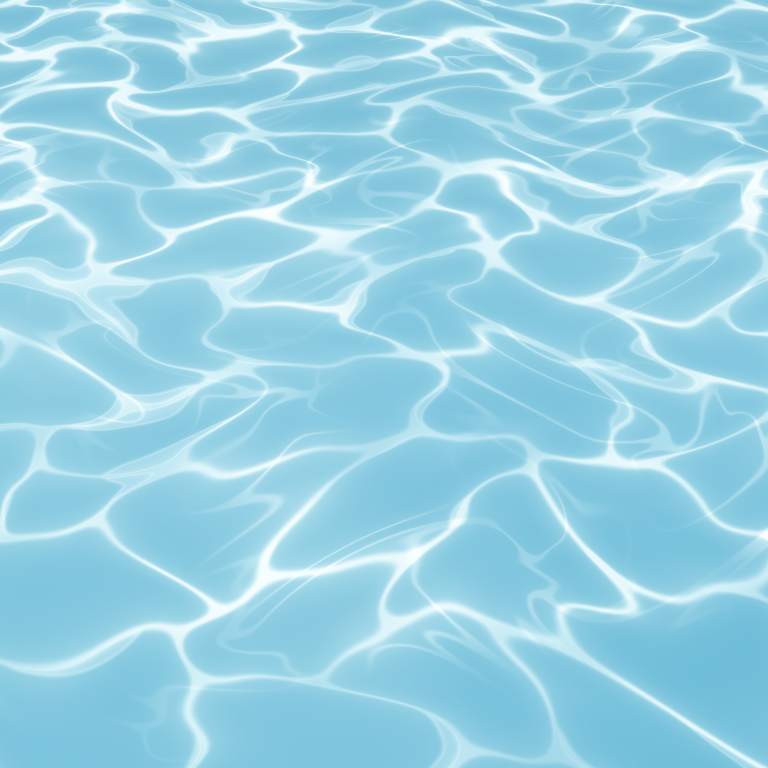
Write a Shadertoy shader that draws this texture.

```glsl
#define HORIZON 1.72
#define TILT 2.3
#define CELLS 6.2
#define JITTER 0.84
#define WARP 0.30
#define ROUNDING 0.010
#define LINE_WIDTH 0.0048
#define GLOW_WIDTH 0.028
#define RIBBON_WIDTH 0.036
#define DEEP vec3(0.42, 0.735, 0.845)
#define PALE vec3(0.82, 0.94, 0.97)

vec2 hash2(vec2 p) {
    vec3 q = fract(p.xyx * vec3(0.1031, 0.1030, 0.0973));
    q += dot(q, q.yzx + 33.33);
    return fract((q.xx + q.yz) * q.zy);
}

// Smooth layered sines, about -1 to 1
float swell(vec2 p) {
    float sum = 0.0, amp = 0.55;
    for (int i = 0; i < 4; i++) {
        sum += amp * sin(p.x + 1.3 * sin(p.y * 0.8 + float(i))) * cos(p.y * 0.9 + 0.7 * p.x);
        p = mat2(1.2, 0.9, -0.9, 1.2) * p + 2.7;
        amp *= 0.6;
    }
    return sum;
}

vec2 ripple(vec2 p, float amount) {
    vec2 bend = vec2(0.0);
    float amp = amount, freq = 1.9;
    for (int i = 0; i < 4; i++) {
        bend += amp * sin(freq * (p.yx + bend.yx) + vec2(1.7, 4.1) * float(i + 1));
        freq *= 1.75;
        amp *= 0.48;
    }
    return p + bend;
}

// Rounded cell borders: x = distance as seen on the canvas, y = cell hash
vec2 web(vec2 p, vec2 planeScale, float nearness) {
    vec2 cell = floor(p), nearCell = cell, toNear = vec2(0.0);
    float best = 1e3;
    for (int j = -1; j <= 1; j++)
    for (int i = -1; i <= 1; i++) {
        vec2 c = cell + vec2(i, j);
        vec2 r = c + 0.5 + JITTER * (hash2(c) - 0.5) - p;
        if (dot(r, r) < best) {
            best = dot(r, r);
            toNear = r;
            nearCell = c;
        }
    }
    float sum = 1e-9;
    for (int j = -2; j <= 2; j++)
    for (int i = -2; i <= 2; i++) {
        if (i == 0 && j == 0) continue;
        vec2 c = nearCell + vec2(i, j);
        vec2 r = c + 0.5 + JITTER * (hash2(c) - 0.5) - p;
        vec2 normal = normalize(r - toNear);
        float edge = dot(0.5 * (r + toNear), normal) / length(normal * planeScale);
        sum += exp(-edge / (nearness * ROUNDING));
    }
    return vec2(max(-ROUNDING * log(sum), 0.0), hash2(nearCell + 7.0).x);
}

float thread(float d, float width) {
    return exp(-d * d / (width * width));
}

void mainImage(out vec4 fragColor, in vec2 fragCoord) {
    vec2 uv = fragCoord / iResolution.xy;

    // Tilted water plane
    float depth = HORIZON - uv.y;
    float nearness = depth / HORIZON;
    vec2 planeScale = CELLS * vec2(1.0 / depth, TILT / (depth * depth));
    vec2 plane = CELLS * vec2(uv.x - 0.5, TILT) / depth;

    // Two nets of focused light
    vec2 mainNet = web(ripple(plane, WARP), planeScale, nearness);
    vec2 finePos = ripple(plane * 1.15 + vec2(13.4, 5.7), WARP * 1.6);
    vec2 fineNet = web(finePos, planeScale * 1.15, nearness);
    float strength = smoothstep(-0.8, 0.6, swell(plane * 1.7 + 3.0));
    float fineMask = smoothstep(-0.15, 0.6, swell(plane * 1.25 + 9.0));

    // Soft depth of the water
    float tone = 0.17 + 0.09 * swell(plane * 0.9) + 0.035 * swell(plane * vec2(2.1, 3.2) + 5.0);
    tone += 0.10 * exp(-5.0 * dot(uv - vec2(0.2, 0.5), uv - vec2(0.2, 0.5)));
    tone -= 0.07 * smoothstep(0.6, 1.0, uv.y);
    tone -= 0.12 * smoothstep(0.45, 0.0, length(uv - vec2(0.92, 0.06)));
    tone += (0.24 + 0.18 * strength) * exp(-mainNet.x / GLOW_WIDTH);
    tone += 0.12 * fineMask * exp(-fineNet.x / GLOW_WIDTH);

    // Folded ribbons on one side of the borders
    float fold = smoothstep(-0.2, 0.9, swell(plane * 2.3 + 1.0));
    float ribbon = RIBBON_WIDTH * fold * smoothstep(0.35, 0.8, mainNet.y);
    float fill = smoothstep(ribbon + 0.003, ribbon - 0.003, mainNet.x);
    float folded = smoothstep(0.002, 0.010, ribbon);
    tone += folded * fill * 0.24 * smoothstep(0.0, 0.003, mainNet.x);
    tone += folded * 0.20 * thread(mainNet.x - ribbon, LINE_WIDTH * 0.8);

    // Bright threads and flares
    float width = LINE_WIDTH * (0.75 + 0.7 * strength);
    tone += (0.22 + 0.48 * strength) * thread(mainNet.x, width);
    tone += 0.34 * fineMask * thread(fineNet.x, LINE_WIDTH * 0.8);
    float flare = smoothstep(0.45, 1.0, swell(plane * 2.0 + 6.0));
    tone += 0.4 * flare * thread(mainNet.x, 0.014);

    vec3 color = mix(DEEP, PALE, clamp(tone, -0.05, 1.0));
    color = mix(color, vec3(0.97, 0.995, 1.0), smoothstep(0.9, 1.5, tone));
    color -= vec3(0.0, 0.015, 0.02) * smoothstep(0.55, 1.0, uv.y) * (1.0 - clamp(tone, 0.0, 1.0));
    fragColor = vec4(color, 1.0);
}
```
